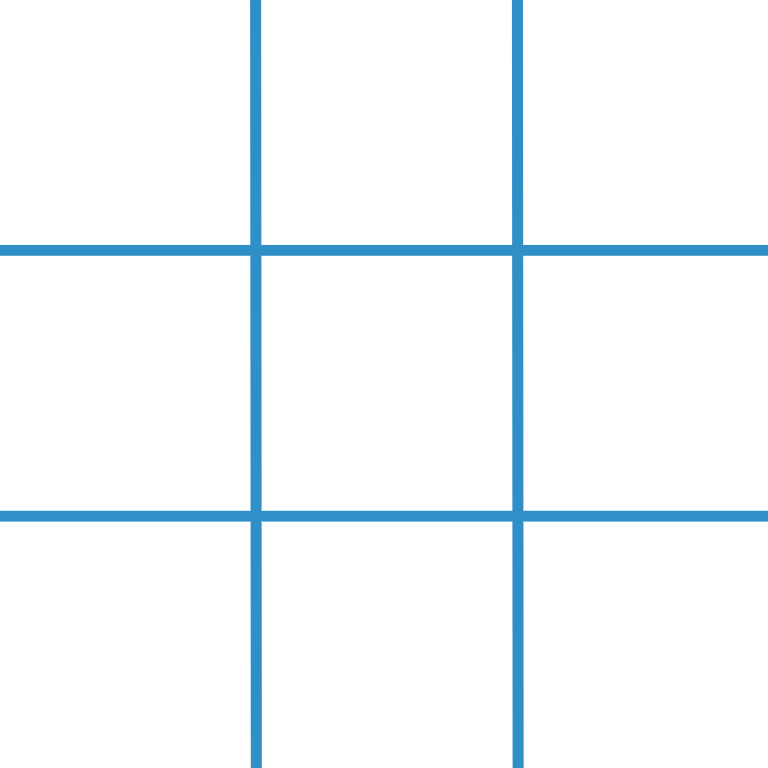
This pattern is drawn by a Shadertoy shader. Its source:

```glsl
// Draws a three by three grid of white cells divided by flat blue lines.

const vec3 PAPER = vec3(1.0);
const vec3 LINE_BLUE = vec3(0.19, 0.56, 0.78);

const vec2 FIRST_LINE = vec2(0.3333, 0.3279);  // centre of the lowest line on each axis
const vec2 PITCH = vec2(0.3409, 0.3461);       // spacing between line centres
const vec2 LINE_WIDTH = vec2(0.0144, 0.0141);
const float LINE_COUNT = 2.0;
const float LEAN = 0.0009;                     // slight tilt of the vertical lines

// Signed distance to the nearest of a limited row of evenly spaced bands.
float bandDistance(float position, float first, float pitch, float width, float count) {
    float index = clamp(round((position - first) / pitch), 0.0, count - 1.0);
    return abs(position - first - index * pitch) - 0.5 * width;
}

// Converts a signed distance to smooth coverage over one pixel.
float coverage(float signedDistance, float pixel) {
    return clamp(0.5 - signedDistance / pixel, 0.0, 1.0);
}

// Shears the vertical lines about the middle of the canvas.
float leanedX(vec2 uv, float lean) {
    return uv.x + lean * (uv.y - 0.5);
}

void mainImage(out vec4 fragColor, in vec2 fragCoord) {
    vec2 uv = fragCoord / iResolution.xy;
    vec2 pixel = 1.0 / iResolution.xy;

    // Line coverage on each axis
    float vertical = coverage(
        bandDistance(leanedX(uv, LEAN), FIRST_LINE.x, PITCH.x, LINE_WIDTH.x, LINE_COUNT), pixel.x);
    float horizontal = coverage(
        bandDistance(uv.y, FIRST_LINE.y, PITCH.y, LINE_WIDTH.y, LINE_COUNT), pixel.y);

    // Flat ink over paper
    vec3 color = mix(PAPER, LINE_BLUE, max(vertical, horizontal));
    fragColor = vec4(color, 1.0);
}
```
